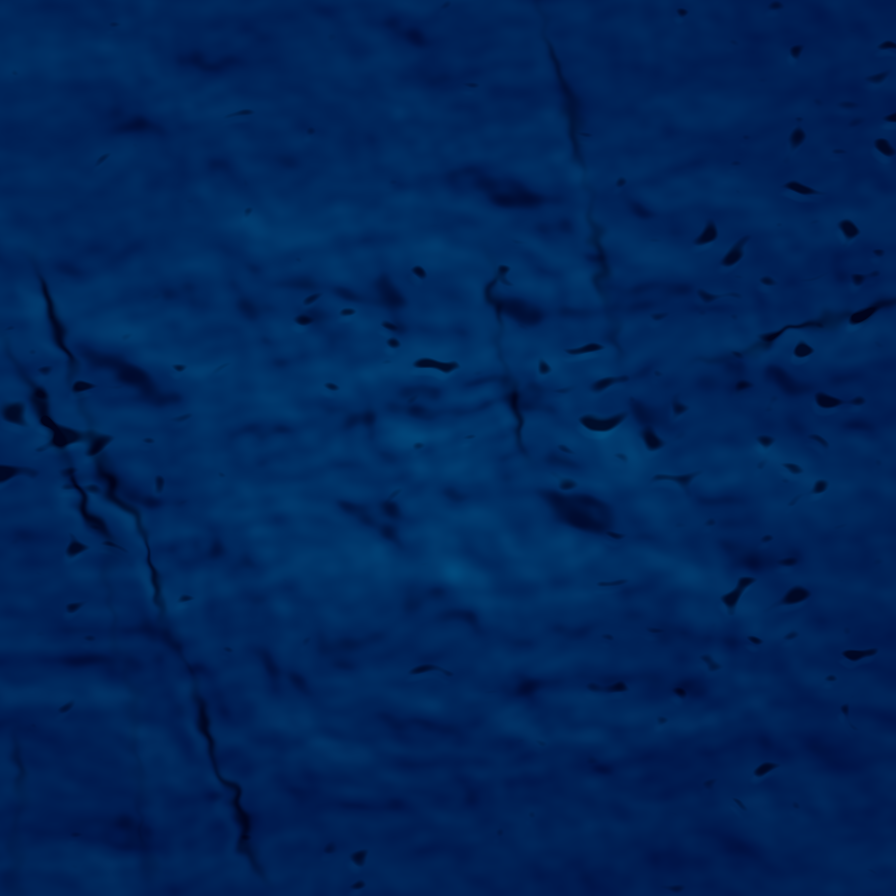
This texture is drawn by a Shadertoy shader. Its source:

```glsl
const vec3 INK = vec3(0.0, 0.008, 0.10);
const vec3 NAVY = vec3(0.0, 0.112, 0.318);
const vec3 GLOW = vec3(0.0, 0.192, 0.400);
const vec3 SHEEN = vec3(0.01, 0.19, 0.18);
const vec2 GLOW_CENTER = vec2(0.46, 0.49);
const vec2 GLOW_SIZE = vec2(0.40, 0.30);
const vec2 LIGHT_STEP = vec2(0.009, 0.017);
const vec2 FOLD_SCALE = vec2(8.0, 10.5);
const vec2 PIT_SCALE = vec2(31.0, 50.0);
const float PIT_RARE = 0.44;
const float PIT_DENSE = 0.02;
const float PIT_SOFTNESS = 0.26;
const float CRACK_WIDTH = 0.0075;

vec2 hashGradient(vec2 cell) {
    vec2 h = vec2(dot(cell, vec2(127.1, 311.7)), dot(cell, vec2(269.5, 183.3)));
    return 2.0 * fract(sin(h) * 43758.547) - 1.0;
}

float gradientNoise(vec2 p) {
    vec2 i = floor(p), f = fract(p);
    vec2 u = f * f * f * (f * (f * 6.0 - 15.0) + 10.0);
    vec2 e = vec2(1.0, 0.0);
    float a = dot(hashGradient(i), f);
    float b = dot(hashGradient(i + e.xy), f - e.xy);
    float c = dot(hashGradient(i + e.yx), f - e.yx);
    float d = dot(hashGradient(i + e.xx), f - e.xx);
    return mix(mix(a, b, u.x), mix(c, d, u.x), u.y);
}

float blob(vec2 p, vec2 center, vec2 size) {
    vec2 q = (p - center) / size;
    return exp(-dot(q, q));
}

// Soft creased surface, bent by a slower noise
float foldHeight(vec2 p) {
    p += 0.05 * vec2(gradientNoise(p * 5.0 + 3.7), gradientNoise(p * 5.0 + 19.2));
    vec2 q = p * FOLD_SCALE;
    return gradientNoise(q) + 0.55 * gradientNoise(q * 2.1 + 7.3)
         + 0.24 * gradientNoise(q * 4.7 + 2.9);
}

// Wavering, broken groove along x = start + slope * y, with a lit lip
float crack(vec2 p, float start, float slope, float low, float high) {
    float seed = start * 47.3 + 0.37;
    float wobble = 0.022 * gradientNoise(vec2(p.y * 8.0, seed))
                 + 0.012 * gradientNoise(vec2(p.y * 34.0, seed + 5.0))
                 + 0.014 * gradientNoise(p * 45.0 + seed);
    float width = CRACK_WIDTH * (1.0 + 1.3 * gradientNoise(vec2(p.y * 22.0, seed + 3.0)));
    float d = (p.x - start - slope * p.y - wobble) / width;
    float ends = smoothstep(low, low + 0.07, p.y) * (1.0 - smoothstep(high - 0.07, high, p.y));
    float depth = mix(0.22, 1.0, smoothstep(-0.15, 0.25, gradientNoise(vec2(p.y * 12.0, seed + 9.0))));
    float lip = exp(-0.3 * (d + 2.6) * (d + 2.6));
    return ends * depth * (exp(-d * d) - 0.2 * lip);
}

float allCracks(vec2 p) {
    float c = 0.9 * crack(p, 0.298, -0.37, 0.0, 0.75);
    c += 1.0 * crack(p, 0.335, -0.54, 0.36, 0.66);
    c += 0.5 * crack(p, 0.172, -0.13, 0.0, 0.42);
    c += 0.5 * crack(p, 0.845, -0.245, 0.58, 1.1);
    c += 0.7 * crack(p, 0.685, -0.20, 0.46, 0.75);
    c += 0.5 * crack(p, 0.02, -0.03, -0.1, 0.2);
    c += 0.75 * crack(p.yx, 0.335, 0.33, 0.76, 1.2);
    return c;
}

// Small flat pits, gathered in worn regions
float pits(vec2 p) {
    float worn = 1.0 * blob(p, vec2(0.05, 0.48), vec2(0.10, 0.17));
    worn += 1.0 * blob(p, vec2(0.95, 0.87), vec2(0.09, 0.18));
    worn += 0.62 * blob(p, vec2(0.82, 0.36), vec2(0.15, 0.34));
    worn += 0.55 * blob(p, vec2(0.52, 0.62), vec2(0.32, 0.15));
    worn *= 0.85 + 1.6 * gradientNoise(p * 7.0 + 11.0);
    float threshold = mix(PIT_RARE, PIT_DENSE, clamp(worn, 0.0, 1.0));
    vec2 q = p + 0.014 * gradientNoise(p * 18.0);
    float n = gradientNoise(q * PIT_SCALE) + 0.4 * gradientNoise(q * PIT_SCALE * 0.45 + 31.0);
    return smoothstep(threshold, threshold + PIT_SOFTNESS, n);
}

void mainImage(out vec4 fragColor, in vec2 fragCoord) {
    vec2 p = fragCoord / iResolution.xy;

    // Broad light, fading toward the right and the bottom
    float glow = blob(p, GLOW_CENTER, GLOW_SIZE);
    float tone = 0.1 + 0.78 * glow + 0.3 * smoothstep(0.2, 0.8, p.y) * (1.0 - p.x);
    tone += 0.3 * gradientNoise(p * 3.5 + 5.0);
    vec3 color = mix(NAVY, GLOW, clamp(tone, 0.0, 1.0));

    // Relief and fine surface mottle
    float relief = foldHeight(p) - foldHeight(p + LIGHT_STEP);
    float strength = mix(0.45, 1.0, glow);
    float mottle = gradientNoise(p * vec2(42.0, 66.0) + 4.0);
    color += SHEEN * (relief * strength + 0.11 * mottle);

    // Shadowed folds, grooves and pits
    float shadow = 0.6 * smoothstep(0.1, 0.42, -relief * strength);
    float pitDepth = pits(p);
    float pitLip = max(pits(p + vec2(0.004, 0.009)) - pitDepth, 0.0);
    float groove = allCracks(p);
    float dark = clamp(shadow + 0.85 * pitDepth + max(groove, 0.0), 0.0, 1.0);
    color += SHEEN * (0.16 * pitLip + max(-groove, 0.0));
    color = mix(color, INK, dark * 0.95);

    fragColor = vec4(clamp(color, 0.0, 1.0), 1.0);
}
```
